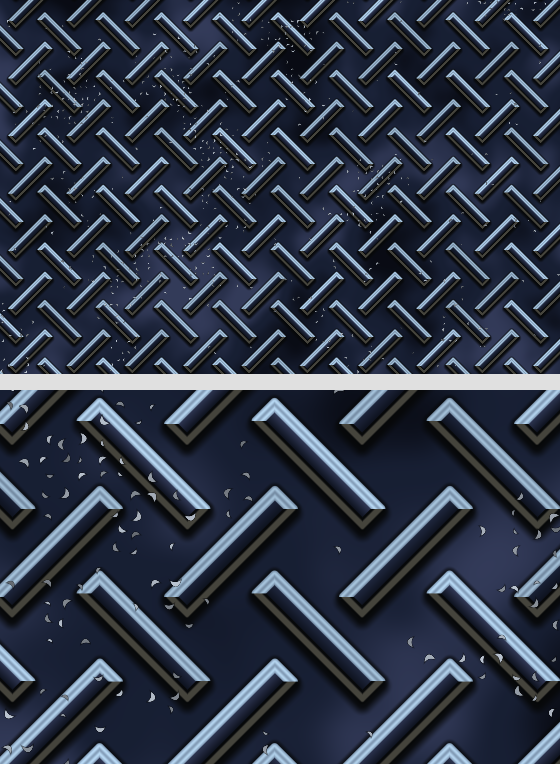
Top: the whole. Bottom: its middle third, enlarged.
A Shadertoy shader for this texture:

```glsl
const vec2 REPEATS = vec2(9.6, 6.5);
const vec2 BAR_HALF = vec2(0.455, 0.1);   // half length and half width, in cell widths
const float BEVEL = 0.066;

const vec3 DEEP = vec3(0.035, 0.045, 0.08);
const vec3 NAVY = vec3(0.09, 0.12, 0.20);
const vec3 SLATE = vec3(0.20, 0.23, 0.35);
const vec3 BLACK = vec3(0.025, 0.03, 0.035);
const vec3 OLIVE = vec3(0.27, 0.265, 0.235);
const vec3 STEEL = vec3(0.40, 0.48, 0.58);
const vec3 SHINE = vec3(0.67, 0.79, 0.89);
const vec3 CHIP = vec3(0.60, 0.63, 0.67);

vec2 hash2(vec2 p) {
    vec2 k = vec2(dot(p, vec2(127.1, 311.7)), dot(p, vec2(269.5, 183.3)));
    return fract(sin(k) * 43758.5);
}

float gradientDot(vec2 corner, vec2 offset) {
    float angle = 6.2832 * hash2(corner).x;
    return dot(vec2(cos(angle), sin(angle)), offset);
}

float gradientNoise(vec2 p) {
    vec2 i = floor(p), f = fract(p);
    vec2 u = f * f * f * (f * (f * 6.0 - 15.0) + 10.0);
    vec2 e = vec2(1.0, 0.0);
    float low = mix(gradientDot(i, f), gradientDot(i + e.xy, f - e.xy), u.x);
    float high = mix(gradientDot(i + e.yx, f - e.yx), gradientDot(i + e.xx, f - e.xx), u.x);
    return mix(low, high, u.y);
}

float fbm(vec2 p) {
    float sum = 0.0, amplitude = 1.0;
    for (int i = 0; i < 3; i++) {
        sum += amplitude * gradientNoise(p);
        p = p * 2.03 + 17.3;
        amplitude *= 0.45;
    }
    return sum;
}

float boxDistance(vec2 q, vec2 halfSize, float radius) {
    vec2 d = abs(q) - halfSize + radius;
    return length(max(d, 0.0)) + min(max(d.x, d.y), 0.0) - radius;
}

vec2 toAxis(vec2 p, vec2 axis) {
    return vec2(dot(p, axis), dot(p, vec2(-axis.y, axis.x)));
}

vec3 plateColor(vec2 p) {
    float cloud = fbm(p * 3.6 + 4.7);
    vec3 color = mix(DEEP, NAVY, smoothstep(-0.5, -0.05, cloud));
    return mix(color, SLATE, smoothstep(-0.02, 0.5, cloud));
}

vec3 paintBar(vec3 base, vec2 p, vec2 axis, float tone, float aa) {
    vec2 q = toAxis(p, axis);
    float d = boxDistance(q, BAR_HALF, 0.025);

    // Contact shadow, falling downward
    float drop = boxDistance(toAxis(p + vec2(0.0, 0.025), axis), BAR_HALF, 0.03);
    vec3 color = mix(base, BLACK, 0.85 * (1.0 - smoothstep(-0.01, 0.05, drop)));
    color = mix(color, BLACK, 0.6 * (1.0 - smoothstep(0.0, 0.03, d)));

    // Upward slope of the nearest face
    vec2 inset = abs(q) - BAR_HALF;
    float onEnd = smoothstep(-aa, aa, inset.x - inset.y);
    float slope = mix(sign(q.y) * axis.x, sign(q.x) * axis.y, onEnd);
    float lit = smoothstep(-0.4, 0.4, slope);

    // Striped bright bevel above, black and olive bevel below, dark flat top
    float t = -d / BEVEL;
    float stripe = 0.5 - 0.5 * cos(t * 12.566);
    vec3 upper = mix(STEEL, SHINE, 0.35 + 0.65 * stripe) * (0.92 + 0.16 * tone);
    float rim = smoothstep(0.12, 0.3, t) * (1.0 - smoothstep(0.65, 0.85, t));
    vec3 lower = mix(BLACK, OLIVE, rim);
    float across = clamp(0.5 + 0.5 * q.y * sign(axis.x) / (BAR_HALF.y - BEVEL), 0.0, 1.0);
    vec3 top = mix(NAVY * 0.6, mix(NAVY, SLATE, tone), across);
    float flatTop = smoothstep(BEVEL - aa, BEVEL + aa, -d);
    vec3 bar = mix(mix(lower, upper, lit), top, flatTop);
    return mix(color, bar, 1.0 - smoothstep(-aa, aa, d));
}

vec3 paintBarGrid(vec3 base, vec2 cell, vec2 center, vec2 axis, float aspect, float aa) {
    vec2 shifted = cell - center + 0.5;
    vec2 p = (fract(shifted) - 0.5) * vec2(1.0, aspect);
    return paintBar(base, p, axis, hash2(floor(shifted) + center).x, aa);
}

// Bent slivers, gathered where the density is high
vec3 paintChips(vec3 base, vec2 p, float scale, float bias, float aa) {
    vec2 grid = p * scale, id = floor(grid);
    vec2 rnd = hash2(id + 31.0), jitter = hash2(id + 77.0) - 0.5;
    float density = smoothstep(0.0, 0.55, fbm(id / scale * 4.5 + 9.1) + bias);
    float present = step(rnd.x, 0.02 + 0.5 * density);
    float angle = 6.2832 * rnd.y;
    vec2 q = toAxis(fract(grid) - 0.5 - 0.4 * jitter, vec2(cos(angle), sin(angle)));
    q.y += 2.2 * q.x * q.x - 0.06;
    float radius = mix(0.12, 0.29, hash2(id + 5.0).x);
    float d = length(q * vec2(1.0, 2.3)) - radius;
    float edge = aa * scale;
    vec3 color = mix(base, BLACK, 0.6 * present * (1.0 - smoothstep(0.0, 0.14, d)));
    float body = present * (1.0 - smoothstep(-edge, edge, d));
    return mix(color, CHIP * (0.65 + 0.6 * hash2(id + 13.0).y), body);
}

void mainImage(out vec4 fragColor, in vec2 fragCoord) {
    vec2 uv = fragCoord / iResolution.xy;
    vec2 p = fragCoord / iResolution.y;
    vec2 cell = uv * REPEATS;
    float aspect = iResolution.y * REPEATS.x / (iResolution.x * REPEATS.y);
    float aa = 0.7 * REPEATS.x / iResolution.x;

    vec3 color = plateColor(p);
    color = paintBarGrid(color, cell, vec2(0.02, 0.90), vec2(0.7071, -0.7071), aspect, aa);
    color = paintBarGrid(color, cell, vec2(0.52, 0.39), vec2(0.7071, 0.7071), aspect, aa);

    float bias = 0.08 - 0.25 * smoothstep(0.45, 0.85, uv.x);
    color = paintChips(color, p, 62.0, bias, 0.8 / iResolution.y);
    fragColor = vec4(color, 1.0);
}
```
